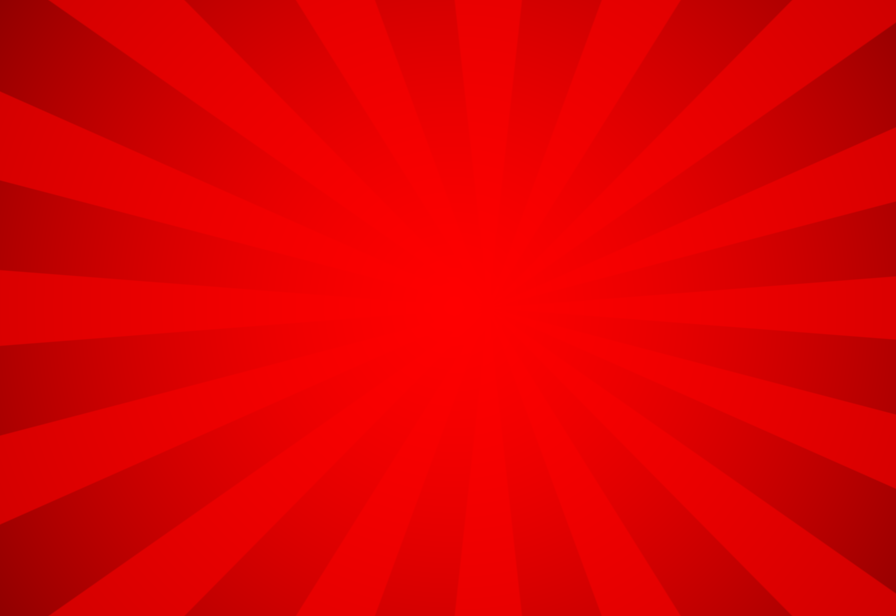
Write a WebGL 2 fragment shader that draws this background.

```glsl
#version 300 es
precision highp float;
// Red sunburst: sixteen light rays over a glow that darkens to the corners.

uniform vec2 u_resolution;
out vec4 fragColor;

const float TAU = 6.2831853;
const float RAY_COUNT = 16.0;
const float RAY_FILL = 0.468;                 // lit share of each ray period
const float RAY_STRETCH = 1.187;              // horizontal widening of the burst
const vec2 BURST_CENTER = vec2(0.545, 0.5);   // fractions of the canvas
const vec2 GLOW_CENTER = vec2(0.507, 0.502);
const vec3 GLOW_COLOR = vec3(1.0, 0.0, 0.0);
const vec2 LIGHT_FALLOFF = vec2(0.115, 0.115); // linear, quadratic
const vec2 DARK_FALLOFF = vec2(0.13, 0.40);

// Coverage of the lit rays, smoothed over one pixel
float rayMask(vec2 p, float pixel) {
    p.x /= RAY_STRETCH;
    float period = TAU / RAY_COUNT;
    float angle = atan(p.x, p.y);
    float offset = abs(fract(angle / period + 0.5) - 0.5) * period;
    float edge = (0.5 * RAY_FILL * period - offset) * length(p);
    return smoothstep(-pixel, pixel, edge);
}

// Brightness lost at distance d from the glow
float brightness(float d, vec2 falloff) {
    return 1.0 - dot(falloff, vec2(d, d * d));
}

void main() {
    // Canvas units: height is 1
    vec2 canvas = vec2(u_resolution.x / u_resolution.y, 1.0);
    float pixel = 1.0 / u_resolution.y;
    vec2 p = gl_FragCoord.xy * pixel;

    float rays = rayMask(p - BURST_CENTER * canvas, pixel);

    // Both sets of rays meet in the same bright core
    float d = length(p - GLOW_CENTER * canvas);
    float light = brightness(d, LIGHT_FALLOFF);
    float dark = brightness(d, DARK_FALLOFF);

    fragColor = vec4(GLOW_COLOR * mix(dark, light, rays), 1.0);
}
```
